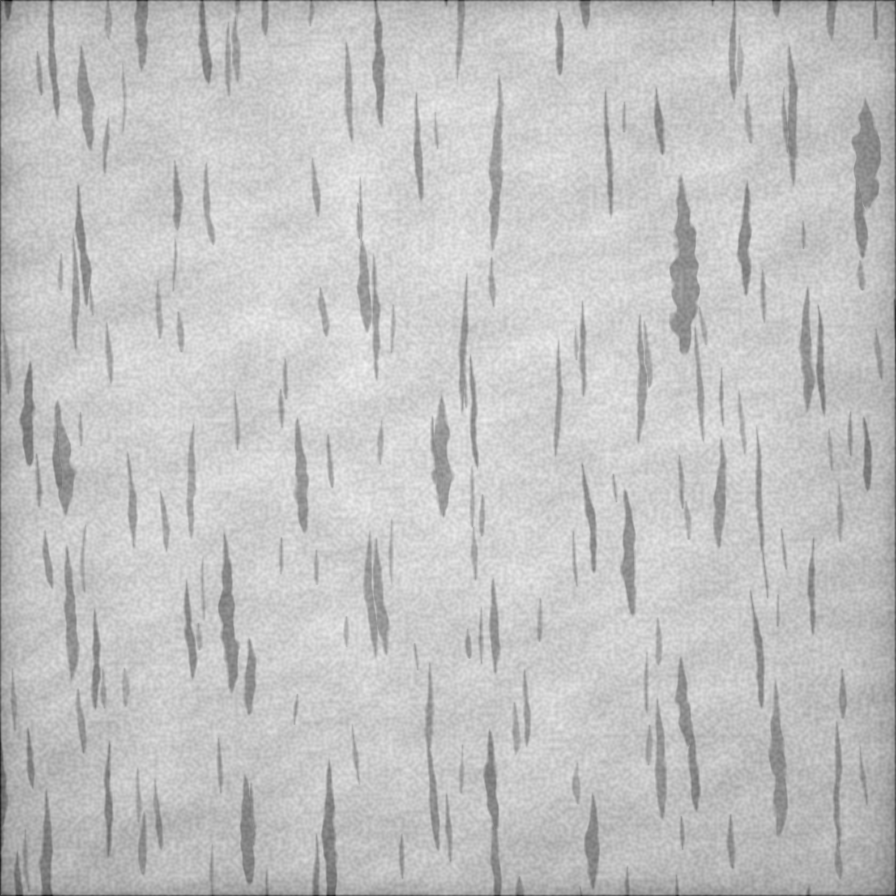
A three.js fragment shader for this texture:

```glsl
// Pale mottled paper with soft dark vertical spindle flecks and shaded edges.
varying vec2 vUv;

const vec3 PAPER_TINT = vec3(1.0);
const float PAPER_LIGHT = 0.838;
const vec2 LIGHT_CENTER = vec2(0.47, 0.61);
const float LIGHT_FALLOFF = 0.25;
const float MOTTLE_AMOUNT = 0.085;
const float GRAIN_AMOUNT = 0.085;
const float GRAIN_SCALE = 210.0;
const float FLECK_DEPTH = 0.36;
const float FLECK_SOFTNESS = 0.0021;
const float FLECK_LEAN = 0.03;
const float EDGE_SHADE = 0.13;
const float EDGE_WIDTH = 0.014;
const float BORDER_SHADE = 0.25;
const float BORDER_WIDTH = 0.0026;

vec3 hash3(vec2 p) {
  vec3 q = fract(p.xyx * vec3(0.1031, 0.1030, 0.0973));
  q += dot(q, q.yxz + 33.33);
  return fract((q.xxy + q.yzz) * q.zyx);
}

// Gradient noise, roughly -0.7 to 0.7.
float cornerSlope(vec2 cell, vec2 offset) {
  float angle = 6.2832 * hash3(cell + 57.0).x;
  return dot(vec2(cos(angle), sin(angle)), offset);
}

float gradientNoise(vec2 p) {
  vec2 i = floor(p), f = fract(p);
  vec2 u = f * f * f * (f * (f * 6.0 - 15.0) + 10.0);
  vec2 r = vec2(1.0, 0.0);
  float low = mix(cornerSlope(i, f), cornerSlope(i + r.xy, f - r.xy), u.x);
  float high = mix(cornerSlope(i + r.yx, f - r.yx), cornerSlope(i + r.xx, f - r.xx), u.x);
  return mix(low, high, u.y);
}

// Octaves of slightly slanted, horizontally stretched noise.
float mottle(vec2 uv) {
  vec2 p = vec2(uv.x * 9.0, (uv.y - 0.25 * uv.x) * 17.0);
  float sum = 0.0, weight = 0.8;
  for (int octave = 0; octave < 4; octave++) {
    sum += weight * gradientNoise(p);
    p = p * 2.03 + 17.3;
    weight *= 0.62;
  }
  return sum;
}

// One jittered spindle per grid cell; size ranges are half width and half length.
float fleckLayer(vec2 uv, vec2 grid, float density, vec2 widths, vec2 lengths, float seed) {
  vec2 home = floor(uv * grid);
  float ragged = gradientNoise(uv * vec2(85.0, 48.0) + seed);
  float bend = 0.006 * gradientNoise(uv * vec2(7.0, 13.0) + seed);
  float shade = 0.0;
  for (int y = -1; y <= 1; y++) {
    for (int x = -1; x <= 1; x++) {
      vec2 cell = home + vec2(float(x), float(y));
      vec3 place = hash3(cell + seed);
      vec3 shape = hash3(cell + seed + 131.0);
      vec2 d = uv - (cell + place.xy) / grid;
      float halfLength = mix(lengths.x, lengths.y, shape.x);
      float halfWidth = mix(widths.x, widths.y, shape.y * shape.y);
      float lean = FLECK_LEAN + 0.11 * (shape.z - 0.5);
      float t = clamp(d.y / halfLength, -1.0, 1.0);
      // The belly sits below the middle, leaving a longer upper tip.
      float taper = pow(1.0 - t * t, 0.85) * (1.0 - 0.35 * t);
      float reach = halfWidth * taper * (1.0 + 0.75 * ragged);
      float side = abs(d.x + lean * d.y + bend) - reach;
      float body = 1.0 - smoothstep(-FLECK_SOFTNESS, FLECK_SOFTNESS, side);
      body *= smoothstep(0.0, 0.12, 1.0 - abs(t));
      float strength = mix(0.68, 1.0, fract(place.z * 7.0 + shape.x));
      shade = max(shade, body * strength * step(place.z, density));
    }
  }
  return shade;
}

void main() {
  vec2 uv = vUv;

  // Uneven light over the paper
  vec2 away = uv - LIGHT_CENTER;
  float tone = PAPER_LIGHT - LIGHT_FALLOFF * dot(away, away);
  tone += MOTTLE_AMOUNT * mottle(uv);

  // Flecks: broad, slender and short
  float broad = fleckLayer(uv, vec2(7.0, 4.0), 0.45, vec2(0.006, 0.014), vec2(0.06, 0.11), 11.0);
  float slender = fleckLayer(uv, vec2(12.0, 7.0), 0.72, vec2(0.0032, 0.0072), vec2(0.035, 0.085), 43.0);
  float small = fleckLayer(uv, vec2(15.0, 9.0), 0.72, vec2(0.0018, 0.0042), vec2(0.016, 0.042), 79.0);
  float fleck = max(broad, max(slender, 0.78 * small));
  tone *= 1.0 - FLECK_DEPTH * fleck;

  // Fine grain
  float grain = gradientNoise(uv * GRAIN_SCALE) + 0.5 * gradientNoise(uv * GRAIN_SCALE * 0.53 + 9.0);
  tone += GRAIN_AMOUNT * grain;

  // Shaded margin and thin border
  vec2 margin = min(uv, 1.0 - uv);
  vec2 fade = exp(-margin / EDGE_WIDTH);
  tone -= EDGE_SHADE * (fade.x + fade.y);
  tone -= BORDER_SHADE * (1.0 - smoothstep(0.0, BORDER_WIDTH, min(margin.x, margin.y)));

  gl_FragColor = vec4(PAPER_TINT * clamp(tone, 0.0, 1.0), 1.0);
}
```
